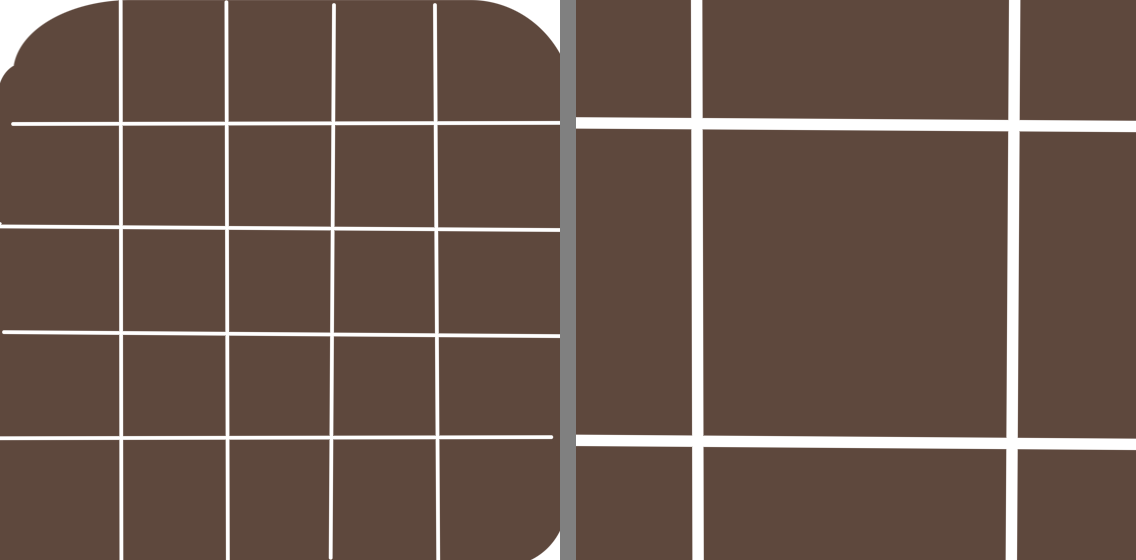
Left, the full canvas; right, a detail of the centre.
Write a Shadertoy shader that draws this pattern.

```glsl
// A brown tile with unevenly rounded corners, ruled by hand into 5 by 5 cells.
// Four white strokes each way are round-capped segments on a regular pitch, with
// small drifts at each end; elliptical corners trim the tile to white.

const vec3 BROWN = vec3(0.369, 0.282, 0.239);
const vec3 WHITE = vec3(1.0);

const int   STROKES    = 4;
const float FIRST      = 0.2155;  // position of the first stroke
const float PITCH      = 0.1888;  // spacing between strokes
const float HALF_WIDTH = 0.0034;

// Per-stroke drift from the pitch at either end, and inset of the ends.
// Negative insets run off the canvas.
const vec4 COL_DRIFT_TOP    = vec4(0.0, 0.0, 0.0033, -0.0052);
const vec4 COL_DRIFT_BOTTOM = vec4(0.0013, 0.0026, -0.0026, 0.0007);
const vec4 COL_INSET_TOP    = vec4(-0.01, 0.004, 0.0091, 0.0091);
const vec4 COL_INSET_BOTTOM = vec4(-0.01, -0.01, 0.004, -0.01);
const vec4 ROW_DRIFT_LEFT   = vec4(0.0059, 0.0, 0.0, 0.0007);
const vec4 ROW_DRIFT_RIGHT  = vec4(0.0039, 0.0065, 0.0072, -0.0013);
const vec4 ROW_INSET_LEFT   = vec4(0.0234, -0.01, 0.0072, -0.01);
const vec4 ROW_INSET_RIGHT  = vec4(-0.01, -0.01, -0.01, 0.0156);

// Corner ellipses: centre in xy, radii in zw, measured from the top left.
const vec4 TOP_LEFT     = vec4(0.2344, 0.1302, 0.2109, 0.1302);
const vec4 LEFT_LOBE    = vec4(0.0443, 0.1719, 0.0482, 0.0599);
const vec4 TOP_RIGHT    = vec4(0.8398, 0.1914, 0.1849, 0.1914);
const vec4 BOTTOM_RIGHT = vec4(0.8984, 0.8984, 0.1130, 0.1130);

// Blot where the second row starts: centre and radius.
const vec3 BLOT = vec3(0.0, 0.3997, 0.0030);

float segmentDistance(vec2 p, vec2 a, vec2 b) {
    vec2 ab = b - a;
    float t = clamp(dot(p - a, ab) / dot(ab, ab), 0.0, 1.0);
    return length(p - a - ab * t);
}

// Distance to four strokes running along y, crossing x at the pitch.
float strokesDistance(vec2 p, vec4 driftA, vec4 driftB, vec4 insetA, vec4 insetB) {
    float d = 1.0;
    for (int i = 0; i < STROKES; i++) {
        float x = FIRST + PITCH * float(i);
        vec2 a = vec2(x + driftA[i], insetA[i]);
        vec2 b = vec2(x + driftB[i], 1.0 - insetB[i]);
        d = min(d, segmentDistance(p, a, b));
    }
    return d - HALF_WIDTH;
}

// Signed distance (approximate) to an elliptical corner facing "side".
float cornerDistance(vec2 p, vec2 side, vec4 ellipse) {
    vec2 v = max((p - ellipse.xy) * side, 0.0);
    return (length(v / ellipse.zw) - 1.0) * min(ellipse.z, ellipse.w);
}

float tileDistance(vec2 p) {
    // Two overlapping lobes leave a notch at the top left.
    float d = min(cornerDistance(p, vec2(-1.0), TOP_LEFT),
                  cornerDistance(p, vec2(-1.0), LEFT_LOBE));
    d = max(d, cornerDistance(p, vec2(1.0, -1.0), TOP_RIGHT));
    return max(d, cornerDistance(p, vec2(1.0), BOTTOM_RIGHT));
}

void mainImage(out vec4 fragColor, in vec2 fragCoord) {
    // Canvas units, with y measured down from the top.
    vec2 p = fragCoord / iResolution.xy;
    p.y = 1.0 - p.y;
    float soft = 0.75 / min(iResolution.x, iResolution.y);

    // Ruled strokes; rows are the same strokes with the axes swapped.
    float columns = strokesDistance(p, COL_DRIFT_TOP, COL_DRIFT_BOTTOM,
                                    COL_INSET_TOP, COL_INSET_BOTTOM);
    float rows = strokesDistance(p.yx, ROW_DRIFT_LEFT, ROW_DRIFT_RIGHT,
                                 ROW_INSET_LEFT, ROW_INSET_RIGHT);
    float blot = length(p - BLOT.xy) - BLOT.z;
    float ink = min(min(columns, rows), blot);

    // White wherever there is ink or the tile has ended.
    float white = max(1.0 - smoothstep(-soft, soft, ink),
                      smoothstep(-soft, soft, tileDistance(p)));
    fragColor = vec4(mix(BROWN, WHITE, white), 1.0);
}
```
